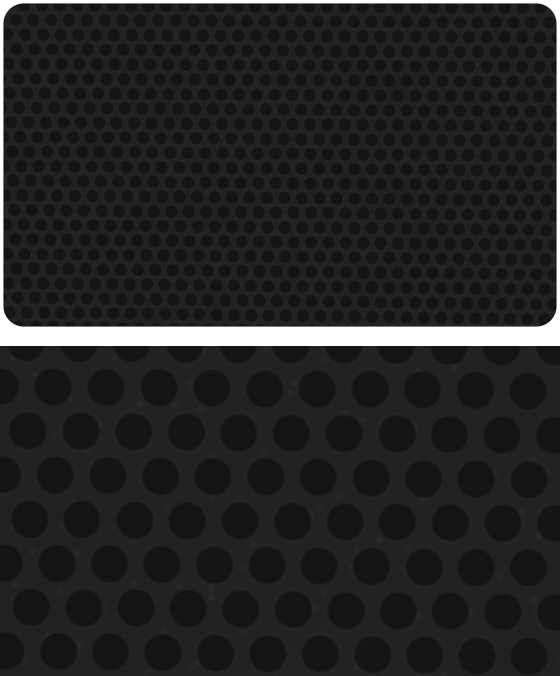
Top, the full canvas; bottom, a detail of the centre.
Write a Shadertoy shader that draws this pattern.

```glsl
// Dark perforated panel: staggered round holes on a rounded card with a white margin.
#define PITCH vec2(0.0531, 0.0446)   // hole spacing across and down, in canvas heights
#define HOLE_RADIUS 0.0185
#define FIRST_ROW -0.4355            // height of the first full row, measured from the centre
#define PHASE 0.227                  // sideways offset of the rows
#define WARP vec2(0.0018, 0.0004)    // slow change of the spacing over the panel
#define JITTER 0.0009
#define MARGIN 0.0105
#define CORNER 0.062
#define PANEL_COLOR vec3(0.129, 0.135, 0.135)
#define HOLE_COLOR vec3(0.079, 0.079, 0.079)

vec2 hash2(vec2 p) {
    vec3 h = fract(p.xyx * vec3(0.1031, 0.1030, 0.0973));
    h += dot(h, h.yzx + 33.33);
    return fract((h.xx + h.yz) * h.zy);
}

float roundedBox(vec2 p, vec2 halfSize, float radius) {
    vec2 d = abs(p) - halfSize + radius;
    return length(max(d, 0.0)) + min(max(d.x, d.y), 0.0) - radius;
}

// Distance to the nearest hole edge (x) and a random value of that hole (y)
vec2 holeField(vec2 p) {
    vec2 pitch = PITCH + WARP * vec2(-p.y, p.x);
    float v = (p.y - FIRST_ROW - 0.005 * p.x) / pitch.y;
    float row = floor(v + 0.5);
    float u = p.x / pitch.x - 0.5 * mod(row, 2.0) - PHASE - 0.01 * (row - 9.0);
    float col = floor(u + 0.5);
    vec2 rnd = hash2(vec2(col, row) + 60.0);
    vec2 local = (vec2(u, v) - vec2(col, row)) * pitch - (rnd - 0.5) * JITTER;
    return vec2(length(local) - HOLE_RADIUS, rnd.x);
}

// Distance to the nearest scattered point, in cells
float cellular(vec2 p) {
    vec2 cell = floor(p);
    float nearest = 1.0;
    for (int j = -1; j <= 1; j++)
        for (int i = -1; i <= 1; i++) {
            vec2 c = cell + vec2(i, j);
            nearest = min(nearest, length(c + hash2(c + 90.0) - p));
        }
    return nearest;
}

// Broad uneven tint from layered sines
float blotches(vec2 p) {
    float sum = 0.0, amp = 0.5;
    for (int i = 0; i < 4; i++) {
        sum += amp * sin(p.x + 1.7 * sin(p.y)) * sin(p.y + 0.6);
        p = mat2(1.2, 1.4, -1.4, 1.2) * p + 2.3;
        amp *= 0.5;
    }
    return sum;
}

void mainImage(out vec4 fragColor, in vec2 fragCoord) {
    float pixel = 1.0 / iResolution.y;
    vec2 p = (fragCoord - 0.5 * iResolution.xy) * pixel;
    p.y = -p.y;
    float soft = max(0.8 * pixel, 0.0016);

    // Panel with faint wear and pale specks
    vec3 color = PANEL_COLOR + 0.006 * blotches(p * 9.0) * vec3(0.7, 1.0, 1.0);
    color += 0.022 * (1.0 - smoothstep(0.03, 0.13, cellular(p * 24.0)));

    // Holes with a subtle raised lip
    vec2 hole = holeField(p);
    float lip = exp(-pow((hole.x - 0.0024) / 0.0013, 2.0));
    color += 0.009 * lip * hole.y;
    vec3 inside = HOLE_COLOR + 0.004 * (hole.y - 0.5);
    color = mix(inside, color, smoothstep(-soft, soft, hole.x));

    // Card outline, then the white margin
    vec2 halfSize = vec2(0.5 * iResolution.x * pixel, 0.5) - MARGIN;
    float card = roundedBox(p, halfSize, CORNER);
    color *= mix(1.0, 0.45, smoothstep(-0.0035, -0.0015, card));
    color = mix(color, vec3(1.0), smoothstep(-0.7 * pixel, 0.7 * pixel, card));
    fragColor = vec4(color, 1.0);
}
```
